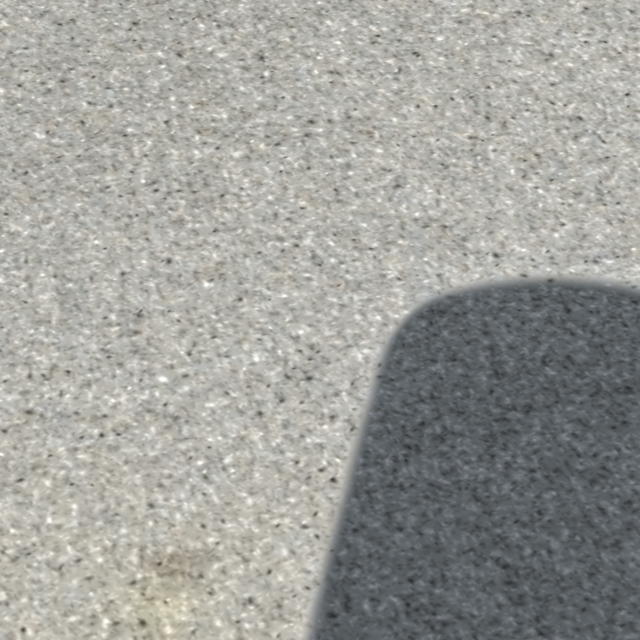
Write a Shadertoy shader that draws this texture.

```glsl
// Sunlit pale asphalt with the soft, round-cornered shadow of a box at lower right.
// Grain is sparse cellular noise: signed, tilted Gaussian grains summed over a
// perspective-stretched ground plane; the shadow is a rounded distance function.

#define SUNLIT       vec3(0.716, 0.712, 0.685)
#define SHADE        vec3(0.350, 0.370, 0.385)
#define GRAIN_CELLS  76.0
#define GRAIN_GAIN   0.150
#define FINE_GAIN    0.115
#define BROAD_GAIN   0.030
#define SPECK_CELLS  24.0
#define STREAK_ANGLE -0.55
#define CORNER       0.060
#define PENUMBRA     0.013

vec3 hash3(vec2 cell) {
    vec3 h = fract(vec3(cell.xyx) * vec3(0.1031, 0.1030, 0.0973));
    h += dot(h, h.yxz + 33.33);
    return fract((h.xxy + h.yzz) * h.zyx);
}

mat2 rotation(float angle) {
    float c = cos(angle), s = sin(angle);
    return mat2(c, -s, s, c);
}

// Sum of one signed, elongated grain per cell
float grains(vec2 p) {
    vec2 base = floor(p);
    float sum = 0.0;
    for (int j = -1; j <= 1; j++)
    for (int i = -1; i <= 1; i++) {
        vec2 cell = base + vec2(i, j);
        vec3 h = hash3(cell + 200.0);
        float angle = STREAK_ANGLE + 2.2 * (hash3(cell + 431.0).x - 0.5);
        vec2 d = rotation(angle) * (p - cell - h.xy) / vec2(0.54, 0.31);
        sum += (2.0 * h.z - 1.0) * exp(-dot(d, d));
    }
    return sum;
}

// Rare isolated pebbles: positive is a bright chip, negative a dark pit
float specks(vec2 p) {
    vec2 cell = floor(p);
    vec3 h = hash3(cell + 77.0);
    vec3 k = hash3(cell + 913.0);
    vec2 d = rotation(STREAK_ANGLE + 2.0 * (k.x - 0.5)) * (p - cell - 0.3 - 0.4 * h.xy);
    d /= vec2(0.17, 0.11) * mix(0.65, 1.15, k.y);
    float tone = k.z > 0.45 ? 0.22 : -0.30;
    return step(0.72, h.z) * tone * exp(-dot(d, d));
}

// Positive inside the shadow, in canvas units
float shadowDepth(vec2 p) {
    float left = 0.965 * (p.x - 0.482 - 0.235 * p.y - 0.065 * p.y * p.y);
    float top = 0.563 - 0.9 * (p.x - 0.86) * (p.x - 0.86) - p.y;
    return CORNER - length(max(CORNER - vec2(left, top), 0.0));
}

// Ground coordinates: features shrink toward the top
vec2 groundPlane(vec2 p) {
    return vec2((p.x - 0.5) * (0.95 + 0.30 * p.y), p.y * (1.0 + 0.38 * p.y));
}

float blob(vec2 p, vec2 centre, vec2 size) {
    vec2 d = (p - centre) / size;
    return exp(-dot(d, d));
}

void mainImage(out vec4 fragColor, in vec2 fragCoord) {
    vec2 uv = fragCoord / iResolution.xy;
    vec2 ground = groundPlane(uv);

    // Layered grain
    float coarse = grains(ground * GRAIN_CELLS);
    float fine = grains(rotation(0.4) * ground * GRAIN_CELLS * 1.75 + 37.0);
    float broad = grains(ground * GRAIN_CELLS * 0.22 + 91.0);
    float texture_ = GRAIN_GAIN * coarse + FINE_GAIN * fine + BROAD_GAIN * broad;
    float chips = specks(ground * SPECK_CELLS)
                + specks(rotation(0.7) * ground * SPECK_CELLS * 1.4 + 50.0);

    // Shadow with a grain-roughened penumbra, softer farther down
    float depth = shadowDepth(uv) + 0.007 * coarse + 0.004 * fine;
    float soft = PENUMBRA * mix(1.15, 0.85, uv.y);
    float shadow = smoothstep(-soft, soft, depth);

    // Sunlit ground: dimmer top left, warm foreground, pale cool rim
    vec3 lit = SUNLIT;
    lit -= 0.035 * blob(uv, vec2(0.05, 0.95), vec2(0.45, 0.40));
    lit += vec3(0.016, 0.009, -0.004) * (1.0 - smoothstep(0.0, 0.5, uv.y));
    lit += vec3(-0.07, -0.09, -0.11) * blob(uv, vec2(0.265, 0.115), vec2(0.055, 0.035));
    lit += vec3(0.02, 0.015, -0.035) * blob(uv, vec2(0.25, 0.05), vec2(0.06, 0.05));
    lit += vec3(0.022, 0.026, 0.036) * exp(-abs(depth) / 0.035);
    lit += texture_ + chips;
    lit += vec3(0.012, 0.0, -0.014) * grains(ground * 30.0 + 17.0);

    // Shaded ground: cool, lower contrast, slightly lifted near its top edge
    vec3 dark = SHADE + 0.025 * blob(uv, vec2(0.79, 0.49), vec2(0.13, 0.05));
    dark += (0.74 * texture_ + 0.22 * chips) * vec3(0.96, 1.0, 1.03);

    fragColor = vec4(clamp(mix(lit, dark, shadow), 0.0, 1.0), 1.0);
}
```
